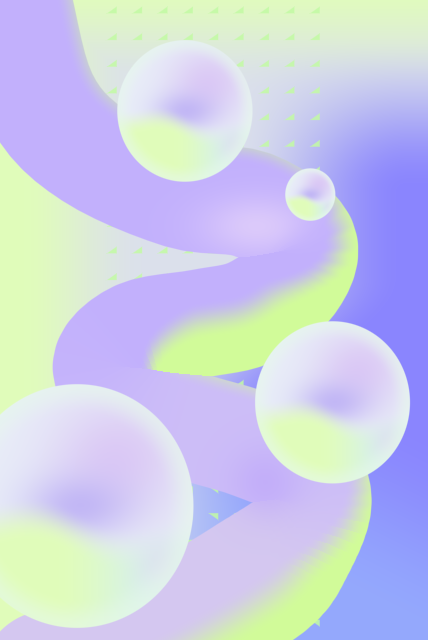
A Shadertoy shader for this background:

```glsl
// Pearly spheres on a winding lilac tube over a lime-to-violet gradient.
#define TUBE_RADIUS 0.127
#define TUBE_STEPS 6
#define GRID_CELL vec2(0.0593, 0.0625)
#define GRID_ORIGIN vec2(0.232, -0.008)
#define SPHERE_STRETCH 1.05
#define LIME vec3(0.88, 0.99, 0.73)
#define MIST vec3(0.86, 0.88, 0.92)
#define VIOLET vec3(0.54, 0.52, 0.995)
#define LILAC vec3(0.76, 0.69, 0.99)
#define GREEN vec3(0.82, 0.985, 0.60)

// Centre line of the tube: x across the width, y downwards from the top.
const int KNOTS = 22;
const vec2 path[KNOTS] = vec2[KNOTS](
    vec2(-.02, -.25), vec2(.03, 0.), vec2(.094, .23), vec2(.215, .361),
    vec2(.42, .455), vec2(.59, .48), vec2(.705, .565), vec2(.68, .66),
    vec2(.586, .732), vec2(.469, .758), vec2(.322, .785), vec2(.25, .86),
    vec2(.32, .95), vec2(.45, 1.), vec2(.586, 1.041), vec2(.71, 1.1),
    vec2(.74, 1.19), vec2(.68, 1.29), vec2(.586, 1.371), vec2(.35, 1.504),
    vec2(.117, 1.592), vec2(-.12, 1.66));

float glow(vec2 p, vec2 centre, vec2 size) {
    vec2 q = (p - centre) / size;
    return exp(-dot(q, q));
}

vec2 spline(vec2 a, vec2 b, vec2 c, vec2 d, float t) {
    return b + 0.5 * t * (c - a + t * (2.0 * a - 5.0 * b + 4.0 * c - d
             + t * (3.0 * (b - c) + d - a)));
}

float tubeRadius(float along) {
    return TUBE_RADIUS + 0.01 * (1.0 - smoothstep(1.0, 4.0, along))
         + 0.035 * smoothstep(16.0, 18.0, along);
}

// Returns the edge distance, the place along the tube and the place across it.
vec3 tube(vec2 p) {
    vec3 nearest = vec3(1e3, 0.0, 0.0);
    for (int i = 1; i < KNOTS - 2; i++) {
        vec2 a = path[i];
        for (int j = 1; j <= TUBE_STEPS; j++) {
            float t = float(j) / float(TUBE_STEPS);
            vec2 b = spline(path[i - 1], path[i], path[i + 1], path[i + 2], t);
            vec2 q = p - a, dir = b - a;
            float h = clamp(dot(q, dir) / dot(dir, dir), 0.0, 1.0);
            float along = float(i) + t + (h - 1.0) / float(TUBE_STEPS);
            float dist = length(q - dir * h), radius = tubeRadius(along);
            float side = dir.y * q.x - dir.x * q.y < 0.0 ? -1.0 : 1.0;
            if (dist - radius < nearest.x)
                nearest = vec3(dist - radius, along, side * dist / radius);
            a = b;
        }
    }
    return nearest;
}

vec3 tubeColor(vec2 p, float along, float across) {
    vec3 c = mix(LILAC, vec3(0.80, 0.74, 0.97), smoothstep(10.0, 13.0, along));
    c = mix(c, vec3(0.83, 0.78, 0.94), smoothstep(15.0, 17.5, along));
    c = mix(c, vec3(0.87, 0.80, 0.98), 0.9 * glow(p, vec2(.60, .53), vec2(.13, .07))
            * (1.0 - smoothstep(5.5, 6.5, along)));
    c = mix(c, vec3(0.75, 0.66, 0.98), 0.7 * glow(p, vec2(.62, 1.13), vec2(.08)));
    // Green reflection, widest on the middle run and the last bend
    float middle = smoothstep(5.3, 7.6, along) * (1.0 - smoothstep(9.0, 10.8, along));
    float last = smoothstep(14.8, 17.5, along);
    float start = mix(0.7, -0.4, middle + 0.68 * last);
    return mix(c, GREEN, smoothstep(start, start + 0.7, across));
}

vec3 background(vec2 p) {
    float lime = max(1.0 - smoothstep(0.04, 0.34, p.x), 1.0 - smoothstep(-0.05, 0.22, p.y));
    vec3 c = mix(MIST, LIME, lime);
    float x = p.x + 0.3 * smoothstep(0.65, 1.0, p.y);
    float dusk = smoothstep(0.52, 0.95, x) * smoothstep(0.08, 0.45, p.y);
    vec3 blue = mix(VIOLET, vec3(0.58, 0.66, 0.99),
                    smoothstep(1.0, 1.5, p.y + 0.5 * (1.0 - p.x)));
    return mix(c, blue, dusk);
}

// Grid of small flat wedges, turned over in the lower part.
float wedges(vec2 p, float px) {
    vec2 g = (p - GRID_ORIGIN) / GRID_CELL;
    vec2 q = (fract(g) - 0.5) * GRID_CELL;
    if (p.y > 1.1) q.y = -q.y;
    float d = max(max(q.x - 0.011, q.y - 0.008), (-0.7 * q.x - q.y) * 0.8);
    float inside = step(0.0, g.x) * step(g.x, 9.0);
    return inside * (1.0 - smoothstep(-px, px, d));
}

vec3 pearl(vec2 n) {
    vec3 c = mix(vec3(0.91, 0.93, 0.97), vec3(0.86, 0.79, 0.96),
                 glow(n, vec2(0.35, -0.4), vec2(0.6, 0.5)));
    c = mix(c, vec3(0.73, 0.68, 0.96), 0.8 * glow(n, vec2(0.02, 0.0), vec2(0.45, 0.26)));
    float wave = 0.16 + 0.15 * n.x + 0.07 * sin(5.0 * n.x);
    vec3 lower = mix(LIME, vec3(0.84, 0.95, 0.91), smoothstep(-0.2, 0.7, n.x));
    c = mix(c, lower, smoothstep(wave - 0.12, wave + 0.25, n.y));
    c = mix(c, vec3(0.88, 0.85, 0.95), 0.6 * glow(n, vec2(0.75, 0.5), vec2(0.25)));
    return mix(c, vec3(0.90, 0.97, 0.92), 0.6 * smoothstep(0.75, 1.0, length(n)));
}

void mainImage(out vec4 fragColor, in vec2 fragCoord) {
    vec2 uv = fragCoord / iResolution.xy;
    vec2 p = vec2(uv.x, 1.5 * (1.0 - uv.y));
    float px = 0.8 / iResolution.x;

    vec3 col = mix(background(p), vec3(0.76, 0.98, 0.64), 0.85 * wedges(p, px));
    vec3 t = tube(p);
    col = mix(col, tubeColor(p, t.y, t.z), 1.0 - smoothstep(-px, px, t.x));

    // Spheres as centre and radius
    vec3 spheres[4] = vec3[4](vec3(.432, .26, .158), vec3(.725, .456, .0585),
                              vec3(.777, .943, .181), vec3(.18, 1.186, .272));
    for (int i = 0; i < 4; i++) {
        vec3 s = spheres[i];
        vec2 n = (p - s.xy) / (s.z * vec2(1.0, SPHERE_STRETCH));
        float d = (length(n) - 1.0) * s.z;
        col = mix(col, pearl(n), 1.0 - smoothstep(-px, px, d));
    }
    fragColor = vec4(col, 1.0);
}
```
